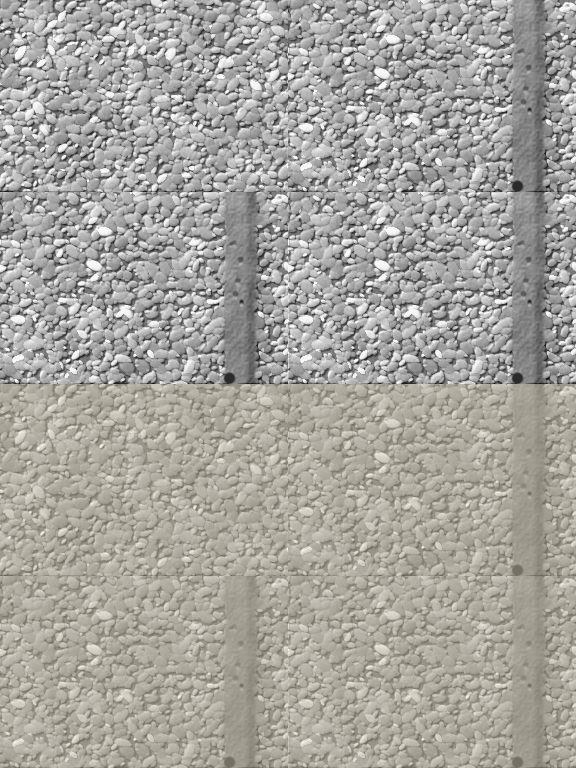
This texture is drawn by a WebGL 2 fragment shader. Its source:

```glsl
#version 300 es
precision highp float;
// Pebble-dash wall panels in a grid of 2 by 4 tiles: grey above, beige below.
// Stones are jittered elliptical domes, lit by a height difference toward the
// upper left; most tiles carry a recessed vertical joint near the right edge.
uniform vec2 u_resolution;
out vec4 outColor;

#define TILES vec2(2.0, 4.0)
#define TILE_ASPECT 1.5
#define COARSE 17.0
#define FINE 29.0
#define LIGHT_STEP vec2(-0.007, 0.009)
#define RELIEF 0.34
#define JOINT_LEFT 0.782
#define JOINT_RIGHT 0.888
#define BEIGE vec3(0.685, 0.670, 0.625)
#define BEIGE_CONTRAST 0.52

vec3 hash3(vec2 p) {
  vec3 q = fract(p.xyx * vec3(0.1031, 0.1030, 0.0973));
  q += dot(q, q.yxz + 33.33);
  return fract((q.xxy + q.yzz) * q.zyx);
}

float noise(vec2 p) {
  vec2 c = floor(p), f = fract(p);
  f = f * f * (3.0 - 2.0 * f);
  float low = mix(hash3(c).x, hash3(c + vec2(1, 0)).x, f.x);
  float high = mix(hash3(c + vec2(0, 1)).x, hash3(c + vec2(1, 1)).x, f.x);
  return mix(low, high, f.y);
}

// Highest stone over a point: x is its height, y its own tone.
vec2 stoneLayer(vec2 p) {
  vec2 cell = floor(p), top = vec2(0.0, 0.5);
  for (int j = -1; j <= 1; j++)
    for (int i = -1; i <= 1; i++) {
      vec2 id = cell + vec2(i, j);
      vec3 r = hash3(id), s = hash3(id + 71.0);
      vec2 d = p - id - 0.1 - 0.8 * r.xy;
      float turn = (s.x - 0.5) * 2.4;
      d = mat2(cos(turn), sin(turn), -sin(turn), cos(turn)) * d;
      d *= vec2(0.82, 1.05 + 0.45 * s.y);
      float reach = length(d) / mix(0.42, 0.78, r.z * r.z);
      float height = (0.65 + 0.4 * s.z) * (1.0 - reach * reach * reach);
      if (height > top.x) top = vec2(height, s.y);
    }
  return top;
}

vec2 stones(vec2 p) {
  vec2 coarse = stoneLayer(p * COARSE);
  vec2 fine = stoneLayer(p * FINE + 19.0) * vec2(0.72, 1.0);
  return coarse.x > fine.x ? coarse : fine;
}

float stoneShade(vec2 p) {
  vec2 here = stones(p);
  float slope = here.x - stones(p + LIGHT_STEP).x;
  float shade = 0.69 + RELIEF * slope + 0.17 * (here.y - 0.5);
  shade += 0.16 * smoothstep(0.86, 1.0, here.y) * smoothstep(0.3, 0.7, here.x);
  shade -= 0.20 * (1.0 - smoothstep(0.05, 0.55, here.x));
  return shade + 0.10 * (noise(p * 6.0) - 0.5) + 0.06 * (noise(p * 110.0) - 0.5);
}

// Sandy floor of the joint, with its shaded right side and a few pits.
float jointShade(vec2 f, vec2 p) {
  float grain = noise(p * 75.0) - noise((p + LIGHT_STEP) * 75.0);
  float shade = 0.57 + 0.10 * grain + 0.10 * (noise(p * 16.0) - 0.5);
  shade -= 0.13 * smoothstep(0.845, 0.872, f.x);
  shade -= 0.05 * (1.0 - smoothstep(0.0, 0.6, f.y));
  for (int i = 0; i < 7; i++) {
    vec3 r = hash3(vec2(i, 5));
    vec2 pit = vec2(mix(0.795, 0.855, r.x), mix(0.35, 0.75, r.y));
    vec2 d = (f - pit) * vec2(TILE_ASPECT, 1.0);
    float size = mix(0.012, 0.024, r.z);
    shade -= 0.17 * (1.0 - smoothstep(size * 0.4, size, length(d)));
    shade += 0.14 * (1.0 - smoothstep(0.0, size, length(d + vec2(0.0, size))));
  }
  return shade;
}

void main() {
  vec2 uv = gl_FragCoord.xy / u_resolution;
  vec2 grid = uv * TILES, tile = floor(grid), f = fract(grid);
  vec2 p = f * vec2(TILE_ASPECT, 1.0);
  bool plain = tile.x < 0.5 && mod(tile.y, 2.0) > 0.5;
  if (plain) p += 7.0;
  float shade = stoneShade(p);

  // Recessed joint, ragged rim and round hole at its foot
  if (!plain) {
    float x = f.x + 0.012 * (noise(p * vec2(20.0, 26.0)) - 0.5);
    float inside = smoothstep(JOINT_LEFT - 0.008, JOINT_LEFT + 0.008, x)
                 * (1.0 - smoothstep(JOINT_RIGHT - 0.01, JOINT_RIGHT + 0.01, x));
    shade -= 0.09 * smoothstep(JOINT_RIGHT - 0.02, JOINT_RIGHT, x)
                  * (1.0 - smoothstep(JOINT_RIGHT, 0.95, x));
    shade = mix(shade, jointShade(f, p), inside);
    float hole = length((f - vec2(0.797, 0.03)) * vec2(TILE_ASPECT, 1.0));
    shade = mix(0.22, shade, smoothstep(0.022, 0.036, hole));
  }

  // Broken dark seam under each tile, faint pale seam at its left
  float dashes = smoothstep(0.35, 0.65, noise(vec2(p.x * 24.0, 3.0)));
  shade -= 0.20 * dashes * (1.0 - smoothstep(0.003, 0.009, f.y));
  if (tile.x > 0.5 && mod(tile.y, 2.0) < 0.5)
    shade += 0.12 * (1.0 - smoothstep(0.002, 0.006, f.x));

  vec3 grey = vec3(clamp(shade * 1.12 - 0.08, 0.1, 0.97));
  vec3 beige = BEIGE + (shade - 0.66) * BEIGE_CONTRAST * vec3(1.0, 1.0, 1.04);
  outColor = vec4(uv.y > 0.5 ? grey : beige, 1.0);
}
```
